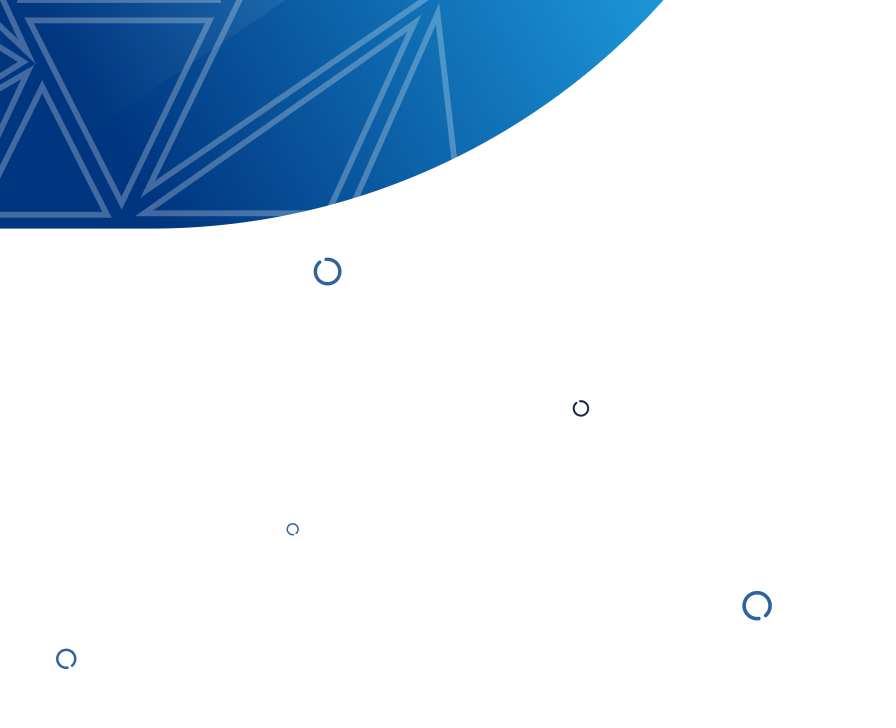
This background is drawn by a WebGL 1 fragment shader. Its source:

```glsl
precision highp float;

uniform vec2 u_resolution;

// Lengths are fractions of the canvas height
const vec3 PAPER = vec3(1.0);
const vec3 DEEP_BLUE = vec3(0.0, 0.21, 0.50);
const vec3 BRIGHT_BLUE = vec3(0.11, 0.59, 0.85);
const vec3 RING_BLUE = vec3(0.18, 0.39, 0.61);
const vec3 RING_NAVY = vec3(0.10, 0.15, 0.24);

const vec2 ARC_CENTER = vec2(0.208, 1.631);
const float ARC_RADIUS = 0.945;
const vec2 GRADIENT_DIR = vec2(0.87, 0.50);
const vec2 GRADIENT_RANGE = vec2(0.543, 1.293);
const vec2 SHEEN_START = vec2(0.120, 0.816);
const vec2 SHEEN_DIR = vec2(0.83, 0.56);
const float SHEEN_LENGTH = 0.33;
const float SHEEN_ALPHA = 0.07;
const float LINE_HALF_WIDTH = 0.004;
const float LINE_ALPHA = 0.26;
const float RING_HALF_WIDTH = 0.14;  // relative to the ring radius
const float RING_GAP = 0.29;         // half angle of the opening
const float GAP_UP = 1.98;
const float GAP_DOWN = -1.15;

float coverage(float d) {
  return clamp(0.5 - d * u_resolution.y, 0.0, 1.0);
}

float cross2(vec2 a, vec2 b) {
  return a.x * b.y - a.y * b.x;
}

float edgeSide(vec2 p, vec2 a, vec2 b) {
  return cross2(p - a, normalize(b - a));
}

// Triangle outline with mitred corners, for either winding
float triangleLine(vec2 p, vec2 a, vec2 b, vec2 c) {
  float winding = sign(cross2(b - a, c - a));
  float d = max(winding * edgeSide(p, a, b),
            max(winding * edgeSide(p, b, c), winding * edgeSide(p, c, a)));
  return abs(d) - LINE_HALF_WIDTH;
}

float triangleLattice(vec2 p) {
  // Large triangles
  float d = triangleLine(p, vec2(0.040, 0.972), vec2(0.288, 0.972), vec2(0.167, 0.721));
  d = min(d, triangleLine(p, vec2(0.058, 0.881), vec2(0.147, 0.705), vec2(-0.029, 0.705)));
  d = min(d, triangleLine(p, vec2(0.029, 1.0), vec2(0.298, 1.0), vec2(0.163, 1.27)));
  d = min(d, triangleLine(p, vec2(0.203, 0.740), vec2(0.346, 1.035), vec2(0.633, 1.035)));
  d = min(d, triangleLine(p, vec2(0.198, 0.707), vec2(0.569, 0.968), vec2(0.450, 0.707)));
  d = min(d, triangleLine(p, vec2(0.601, 0.981), vec2(0.476, 0.699), vec2(0.634, 0.695)));
  // Small points at the left edge
  d = min(d, triangleLine(p, vec2(0.037, 0.929), vec2(-0.006, 1.022), vec2(-0.038, 1.0)));
  d = min(d, triangleLine(p, vec2(0.032, 0.915), vec2(-0.032, 0.955), vec2(-0.032, 0.875)));
  return min(d, triangleLine(p, vec2(0.038, 0.901), vec2(-0.024, 0.865), vec2(-0.024, 0.768)));
}

// Open ring with round caps
float ring(vec2 p, vec2 center, float radius, float gapAngle) {
  vec2 axis = vec2(cos(gapAngle), sin(gapAngle));
  vec2 q = p - center;
  q = vec2(dot(q, axis), abs(cross2(axis, q)));
  vec2 gapEdge = vec2(cos(RING_GAP), sin(RING_GAP));
  float d = cross2(gapEdge, q) < 0.0 ? length(q - radius * gapEdge)
                                     : abs(length(q) - radius);
  return d - RING_HALF_WIDTH * radius;
}

vec3 headerColor(vec2 p) {
  float t = (dot(p, GRADIENT_DIR) - GRADIENT_RANGE.x) / (GRADIENT_RANGE.y - GRADIENT_RANGE.x);
  vec3 color = mix(DEEP_BLUE, BRIGHT_BLUE, clamp(t, 0.0, 1.0));

  // Diagonal sheen, fading toward the lower left
  vec2 s = p - SHEEN_START;
  float fade = clamp(dot(s, SHEEN_DIR) / SHEEN_LENGTH, 0.0, 1.0);
  color = mix(color, PAPER, SHEEN_ALPHA * fade * coverage(cross2(s, SHEEN_DIR)));

  return mix(color, PAPER, LINE_ALPHA * coverage(triangleLattice(p)));
}

void main() {
  vec2 p = gl_FragCoord.xy / u_resolution.y;

  // Header: flat lower edge that turns into an arc
  vec2 q = p - ARC_CENTER;
  float header = length(vec2(max(q.x, 0.0), q.y)) - ARC_RADIUS;
  vec3 color = mix(PAPER, headerColor(p), coverage(header));

  // Scattered rings
  float blueRings = ring(p, vec2(0.450, 0.627), 0.0168, GAP_UP);
  blueRings = min(blueRings, ring(p, vec2(0.402, 0.273), 0.0074, GAP_DOWN));
  blueRings = min(blueRings, ring(p, vec2(1.040, 0.168), 0.0178, GAP_DOWN));
  blueRings = min(blueRings, ring(p, vec2(0.091, 0.095), 0.0123, GAP_DOWN));
  color = mix(color, RING_BLUE, coverage(blueRings));
  float navyRing = ring(p, vec2(0.798, 0.439), 0.0099, GAP_UP);
  color = mix(color, RING_NAVY, coverage(navyRing));

  gl_FragColor = vec4(color, 1.0);
}
```
